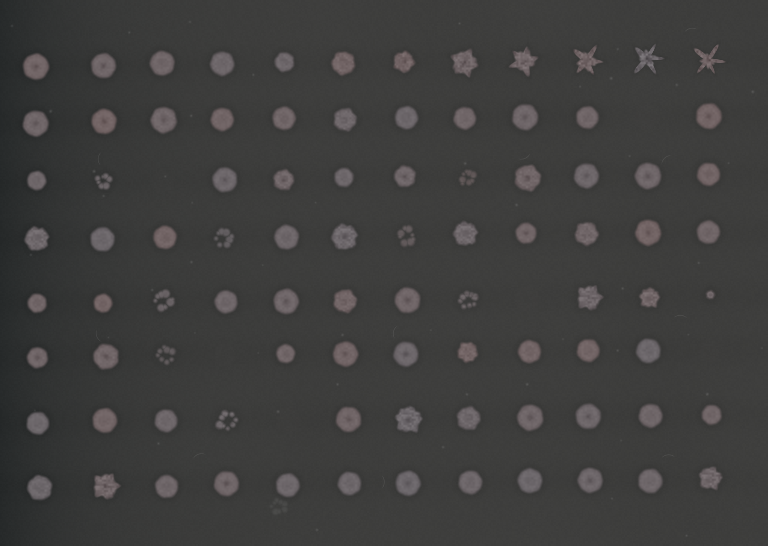
Give the GLSL for this pattern, as a Shadertoy shader.

```glsl
// A plate of pale round colonies, 12 across and 8 down, on dark grey agar.
// Each colony is a lobed disc or a ring of crumbs; bit masks per row mark gaps,
// crumbled and small ones, and hashes vary the size, place, tint and outline.

const int COLS = 12;
const int ROWS = 8;
const float WIDTH = 1.412;             // canvas width in canvas heights
const float TAU = 6.28319;

const vec3 AGAR = vec3(0.243, 0.243, 0.238);
const vec3 EDGE_SHADE = vec3(0.090, 0.078, 0.072);
const vec3 COLONY = vec3(0.420, 0.388, 0.398);
const vec3 WARM = vec3(0.025, -0.012, -0.025);

const float FIRST_X = 0.0763;
const float STEP_X = 0.1112;
const float FIRST_SHIFT = -0.0125;     // the first column sits further left
const float TILT = 0.0012;             // rise of a row per column
const float SHEAR = 0.0011;            // drift of a column per row
const float JITTER = 0.0055;
const float RADIUS = 0.0218;
const float SMALL_RADIUS = 0.0180;
const float SOFTNESS = 0.0034;

const float ROW_Y[ROWS] = float[ROWS](0.879, 0.776, 0.667, 0.561, 0.445, 0.347, 0.226, 0.109);
const int MISSING[ROWS] = int[ROWS](0, 1024, 4, 0, 256, 2056, 16, 0);
const int CRUMBLED[ROWS] = int[ROWS](0, 0, 130, 72, 132, 4, 8, 0);
const int SMALL[ROWS] = int[ROWS](80, 0, 115, 256, 1027, 145, 2048, 0);
const ivec2 TINY = ivec2(11, 4);

float hash(vec2 p) { return fract(sin(dot(p, vec2(12.9898, 78.233))) * 43758.5453); }

float noise(vec2 p) {
    vec2 i = floor(p), f = fract(p);
    f *= f * (3.0 - 2.0 * f);
    return mix(mix(hash(i), hash(i + vec2(1, 0)), f.x),
               mix(hash(i + vec2(0, 1)), hash(i + vec2(1, 1)), f.x), f.y);
}

bool marked(int mask, int col) { return ((mask >> col) & 1) == 1; }

float cover(float d) {
    float e = max(SOFTNESS, 0.75 / iResolution.y);
    return smoothstep(e, -e, d);
}

// Disc whose outline goes from smooth to lobed to star-shaped.
float lobedDisc(vec2 q, float r, float rough, float seed) {
    float a = atan(q.y, q.x);
    float lobes = sin(5.0 * a + seed * 40.0) + 0.7 * sin(8.0 * a + seed * 90.0);
    float rays = pow(0.5 + 0.5 * cos(5.0 * a + 1.3 * sin(a + seed * TAU)), 4.0);
    float star = rough * rough * rough;
    return length(q) - r * (1.0 + (0.018 + 0.09 * rough) * lobes + star * (0.85 * rays - 0.5));
}

// Ring of small separate crumbs.
float crumbs(vec2 q, float r, float seed) {
    float d = 1.0;
    for (int k = 0; k < 8; k++) {
        float h = hash(vec2(k, seed * 31.0)), g = hash(vec2(seed * 17.0, k));
        float a = TAU * (float(k) + 0.7 * h) / 8.0;
        vec2 c = r * mix(0.42, 0.72, g) * vec2(cos(a), sin(a));
        d = min(d, length(q - c) - r * mix(0.12, 0.34, h));
    }
    return d;
}

// Agar with a dark left side, slow mottling, fine grain, dust and stray hairs.
vec3 agar(vec2 p) {
    vec3 col = AGAR - EDGE_SHADE * exp(-p.x / 0.15);
    col += 0.008 * (noise(p * 5.0) - 0.5) + 0.010 * (hash(floor(p * 360.0)) - 0.5);
    vec2 cell = floor(p / 0.11);
    vec2 spot = (cell + 0.15 + 0.7 * vec2(hash(cell + 3.1), hash(cell + 8.7))) * 0.11;
    float dust = cover(length(p - spot) - 0.0016 * hash(cell + 5.0));
    col += 0.13 * dust * step(0.55, hash(cell));
    vec2 patchId = floor(p / 0.27);
    vec2 q = p - (patchId + 0.3 + 0.4 * vec2(hash(patchId + 2.3), hash(patchId + 6.9))) * 0.27;
    float turn = TAU * hash(patchId + 4.0);
    q = mat2(cos(turn), -sin(turn), sin(turn), cos(turn)) * q;
    q.y += 30.0 * q.x * q.x;
    float hair = smoothstep(0.0016, 0.0, abs(q.y)) * smoothstep(0.013, 0.008, abs(q.x));
    col += 0.055 * hair * step(0.6, hash(patchId + 9.0));
    return col + 0.05 * cover(crumbs(p - vec2(0.511, 0.073), 0.020, 0.37));
}

void mainImage(out vec4 fragColor, in vec2 fragCoord) {
    vec2 p = fragCoord / iResolution.xy * vec2(WIDTH, 1.0);
    vec3 col = agar(p);
    int c = clamp(int(floor((p.x - FIRST_X) / STEP_X + 0.5)), 0, COLS - 1);

    for (int r = 0; r < ROWS; r++) {
        vec2 id = vec2(c, r);
        float seed = hash(id + 1.7), vary = hash(id + 12.3);
        vec2 center = vec2(FIRST_X + STEP_X * id.x + SHEAR * id.y, ROW_Y[r] + TILT * id.x);
        if (c == 0) center.x += FIRST_SHIFT;
        col -= 0.007 * exp(-pow((p.y - center.y) / 0.026, 2.0));
        center += JITTER * (vec2(hash(id + 5.3), hash(id + 7.9)) - 0.5);
        vec2 q = p - center;

        bool tiny = ivec2(c, r) == TINY;
        float size = marked(SMALL[r], c) ? SMALL_RADIUS : RADIUS;
        size *= tiny ? 0.34 : mix(0.93, 1.09, vary);
        float rough = r == 0 ? smoothstep(2.0, 11.0, id.x) : 0.55 * smoothstep(0.65, 1.0, seed);
        bool crumbled = marked(CRUMBLED[r], c);
        float d = crumbled ? crumbs(q, size, seed) : lobedDisc(q, size, rough, seed);
        float opacity = marked(MISSING[r], c) ? 0.025 : crumbled ? mix(0.65, 0.95, vary) : 1.0;

        // Dark halo, then a body with a paler ring, a dull centre and mottling.
        col -= 0.014 * opacity * smoothstep(0.016, 0.0, d);
        float t = length(q) / size;
        vec3 body = COLONY + WARM * (hash(id + 21.0) - 0.35);
        body += 0.022 * exp(-pow((t - 0.6) / 0.2, 2.0)) - 0.035 * smoothstep(0.7, 1.1, t);
        body -= 0.06 * step(0.6, vary) * smoothstep(0.35, 0.0, t);
        body += (0.03 + 0.12 * rough) * (noise(q * 260.0 + seed * 50.0) - 0.5);
        col = mix(col, body, opacity * cover(d));
    }
    fragColor = vec4(col, 1.0);
}
```
